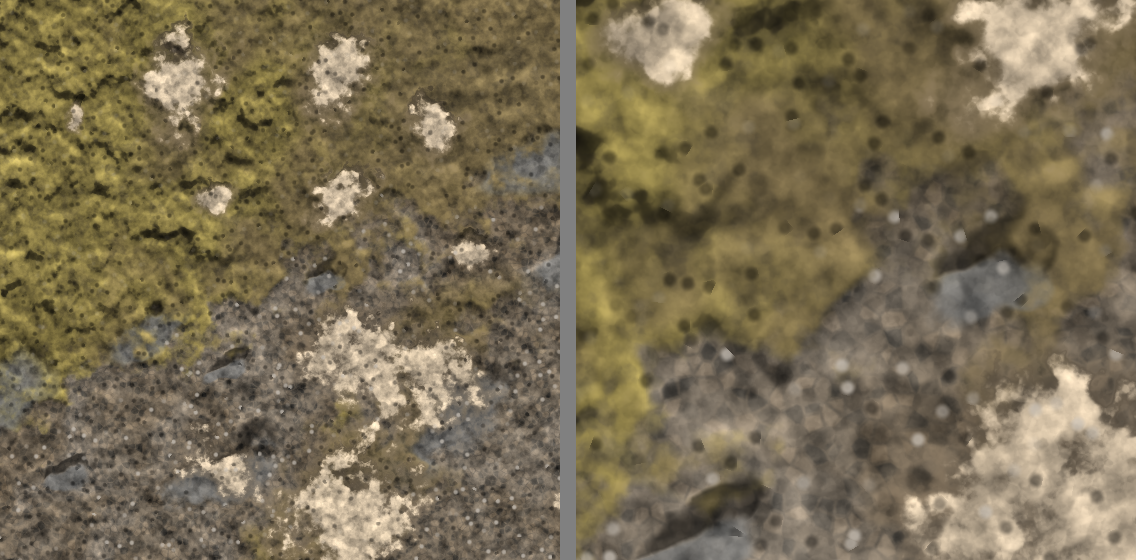
Left: the whole. Right: its middle third, enlarged.
Reproduce this texture procedurally as a WebGL 2 fragment shader.

```glsl
#version 300 es
precision highp float;

uniform vec2 u_resolution;
out vec4 fragColor;

vec2 hash2(vec2 p) {
    vec3 q = fract(p.xyx * vec3(0.1031, 0.1030, 0.0973));
    q += dot(q, q.yzx + 33.33);
    return fract((q.xx + q.yz) * q.zy);
}

// Nearest cell distance, gap to the next cell, random cell value
vec3 cells(vec2 p) {
    vec2 base = floor(p);
    vec3 best = vec3(9.0, 9.0, 0.0);
    for (int y = -1; y <= 1; y++)
    for (int x = -1; x <= 1; x++) {
        vec2 id = base + vec2(x, y);
        float d = length(id + hash2(id) - p);
        if (d < best.x) best = vec3(d, best.x, hash2(id + 71.0).x);
        else best.y = min(best.y, d);
    }
    return vec3(best.x, best.y - best.x, best.z);
}

// Cell values blended smoothly by distance
float softCells(vec2 p) {
    vec2 base = floor(p);
    vec2 sum = vec2(0.0);
    for (int y = -1; y <= 1; y++)
    for (int x = -1; x <= 1; x++) {
        vec2 id = base + vec2(x, y);
        vec2 offset = id + hash2(id) - p;
        float weight = exp(-7.0 * dot(offset, offset));
        sum += weight * vec2(hash2(id + 37.0).y, 1.0);
    }
    return sum.x / sum.y;
}

float fractal(vec2 p) {
    float sum = 0.0, amplitude = 0.53;
    for (int i = 0; i < 4; i++) {
        sum += amplitude * softCells(p);
        p = mat2(1.6, 1.2, -1.2, 1.6) * p + 11.3;
        amplitude *= 0.5;
    }
    return sum;
}

// Scattered blobs: positive inside, falling off outwards
float blobs(vec2 p, float seed, float size) {
    vec2 base = floor(p);
    float field = -1.0;
    for (int y = -1; y <= 1; y++)
    for (int x = -1; x <= 1; x++) {
        vec2 id = base + vec2(x, y);
        vec2 rnd = hash2(id + seed);
        float radius = size * mix(0.1, 0.42, rnd.x * rnd.x);
        vec2 center = id + 0.2 + 0.6 * hash2(id + seed + 5.0);
        if (rnd.y < 0.7) field = max(field, 1.0 - length(p - center) / radius);
    }
    return field;
}

void main() {
    vec2 uv = gl_FragCoord.xy / u_resolution;
    vec2 warp = vec2(fractal(uv * 9.0), fractal(uv * 9.0 + 19.0)) - 0.5;
    vec2 p = uv + 0.13 * warp;
    float clump = fractal(uv * 24.0) - 0.5;
    float relief = clump + 0.5 - fractal(uv * 24.0 + vec2(0.05, 0.3));
    float grain = fractal(uv * 75.0 + 7.0) - 0.5;
    vec3 gravel = cells((uv + 0.02 * warp) * 95.0);

    // Moss above a slanted border, with a second strip at the lower right
    float border = p.y - 0.27 - 0.42 * p.x + 0.3 * clump;
    float strip = 0.075 - abs(dot(p - vec2(0.68, 0.2), vec2(0.84, -0.54))) + 0.2 * clump;
    strip = min(strip, 0.48 - p.y);
    float moss = smoothstep(-0.05, 0.06, max(border, strip));
    float green = 1.0 - smoothstep(0.2, 0.75, p.x + 0.9 * warp.y);

    vec3 mossColor = mix(vec3(0.425, 0.37, 0.245), vec3(0.49, 0.44, 0.235), green);
    mossColor *= 1.0 + 0.5 * clump + 0.5 * grain + relief * mix(0.7, 1.3, green);
    mossColor *= 1.0 - 0.4 * green * smoothstep(0.08, 0.22, -relief);

    // Gravelly soil with warm and cool stones
    vec3 soilColor = mix(vec3(0.39, 0.345, 0.285), vec3(0.475, 0.44, 0.395), softCells(p * 11.0));
    float stone = (gravel.z - 0.5) * smoothstep(0.0, 0.35, gravel.y);
    soilColor *= 1.0 + 0.4 * stone + 0.8 * grain + 0.9 * relief;
    soilColor += vec3(0.02, 0.0, -0.02) * stone;
    vec3 color = mix(soilColor, mossColor, moss * (0.92 + 0.5 * min(grain, 0.0)));

    // Blue grey slate in long slanted hollows
    vec2 slant = mat2(0.84, -0.54, 0.54, 0.84) * (uv + 0.07 * warp) * vec2(3.0, 6.5);
    float slateField = blobs(slant, 23.0, 1.25) + 0.7 * clump;
    float slateAbove = blobs(slant - vec2(0.05, 0.1), 23.0, 1.25) + 0.7 * clump;
    float bare = 1.0 - smoothstep(-0.02, 0.12, max(border - 0.03, strip));
    float slate = bare * smoothstep(0.0, 0.35, slateField);
    vec3 slateColor = vec3(0.43, 0.43, 0.425) * (1.0 + 0.6 * grain + 0.6 * relief);
    color = mix(color, slateColor, 0.8 * slate);
    float rim = smoothstep(0.0, 0.25, slateAbove) - smoothstep(0.0, 0.25, slateField);
    color *= 1.0 - 0.5 * bare * max(rim, 0.0);

    // Pale crumbly sand, larger towards the bottom, shaded along the upper edge
    float size = mix(1.3, 0.85, uv.y) * (1.0 - 0.4 * moss * green);
    vec2 sandPos = (uv + 0.1 * warp) * 4.2;
    float crumble = 1.3 * clump + 0.9 * grain;
    float sandField = blobs(sandPos, 41.0, size) + crumble;
    float sandAbove = blobs(sandPos - vec2(0.0, 0.08), 41.0, size) + crumble;
    float sand = smoothstep(0.0, 0.42, sandField);
    float shadow = smoothstep(0.05, 0.3, sandAbove) - smoothstep(0.0, 0.3, sandField);
    color *= 1.0 - 0.5 * max(shadow, 0.0);
    color = mix(color, vec3(0.52, 0.455, 0.37), 0.5 * smoothstep(-0.5, 0.1, sandField));
    vec3 sandColor = vec3(0.78, 0.71, 0.61) * (1.0 + 0.7 * grain + 0.6 * relief + 0.15 * stone);
    color = mix(color, sandColor, 0.92 * sand);

    // Sparse bright pebbles and small dark pits
    vec3 pebble = cells(uv * 72.0 + 3.0);
    float dotMask = 1.0 - smoothstep(0.12, 0.42, pebble.x);
    float bright = dotMask * smoothstep(0.86, 0.98, pebble.z) * mix(0.75, 0.15, moss);
    float dark = dotMask * (1.0 - smoothstep(0.08, 0.2, pebble.z));
    color = mix(color, vec3(0.78, 0.75, 0.71), bright);
    color *= 1.0 - 0.38 * dark;

    fragColor = vec4(clamp(color, 0.0, 1.0), 1.0);
}
```
